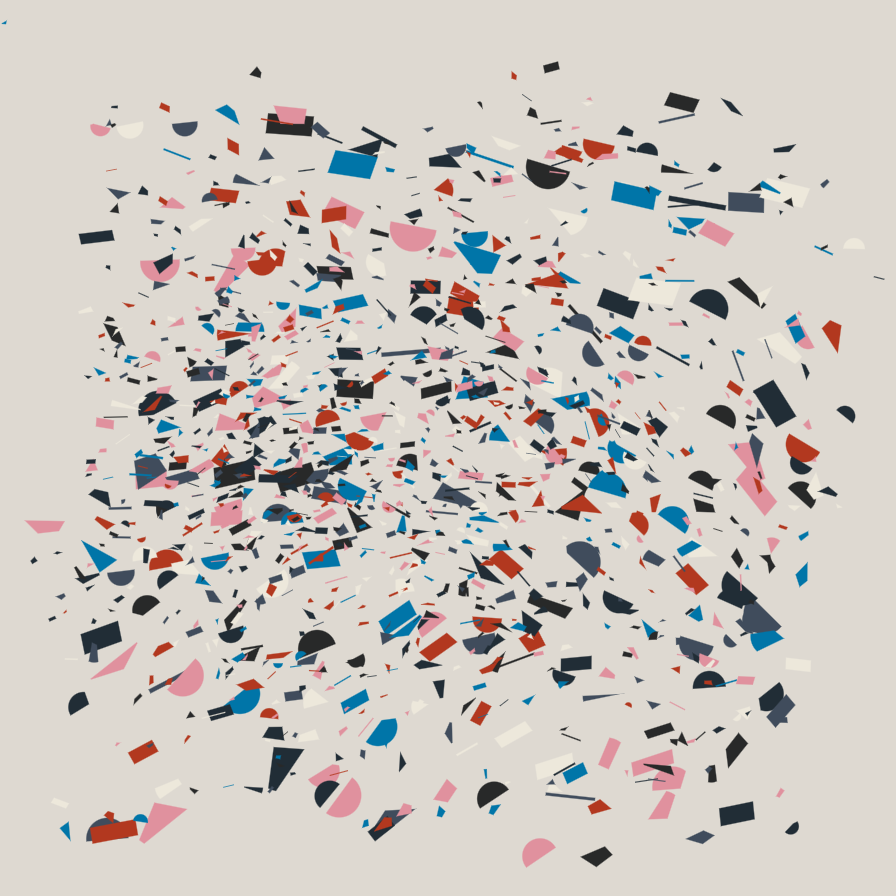
Give the GLSL for this background, as a Shadertoy shader.

```glsl
const float TAU = 6.2831853;
const vec3 GROUND = vec3(0.870, 0.852, 0.820);
const vec3 PALETTE[7] = vec3[7](
    vec3(0.155, 0.160, 0.160),   // charcoal
    vec3(0.130, 0.175, 0.210),   // navy
    vec3(0.250, 0.300, 0.360),   // slate
    vec3(0.000, 0.460, 0.660),   // blue
    vec3(0.700, 0.220, 0.120),   // red
    vec3(0.880, 0.570, 0.620),   // pink
    vec3(0.930, 0.910, 0.860));  // cream
const float SHARES[6] = float[6](0.17, 0.33, 0.48, 0.62, 0.76, 0.90);

// Per layer: cells per side, piece radius, presence, pull to the cluster
const int LAYER_COUNT = 4;
const vec4 LAYERS[LAYER_COUNT] = vec4[LAYER_COUNT](
    vec4(15.0, 0.0240, 0.64, -0.40),
    vec4(24.0, 0.0160, 0.55, 0.30),
    vec4(40.0, 0.0095, 0.58, 0.70),
    vec4(64.0, 0.0050, 0.42, 0.90));

const vec2 FIELD_CENTER = vec2(0.505, 0.490);
const vec2 FIELD_HALF = vec2(0.430, 0.410);
const float FIELD_CORNER = 0.10;
const vec2 CLUSTER_CENTER = vec2(0.40, 0.50);
const vec2 CLUSTER_SPREAD = vec2(0.32, 0.22);
const float EDGE_PIXELS = 1.3;

vec4 hash4(vec2 p, float salt) {
    vec4 q = fract((p.xyxy + salt * 17.31) * vec4(0.1031, 0.1030, 0.0973, 0.1099));
    q += dot(q, q.wzxy + 33.33);
    return fract((q.xxyz + q.yzzw) * q.zywx);
}

vec2 direction(float a) { return vec2(cos(a), sin(a)); }

float cornerSlope(vec2 cell, vec2 offset) {
    return dot(direction(TAU * hash4(cell + offset, 9.0).x), vec2(0.0));
}

float gradientAt(vec2 cell, vec2 f, vec2 corner) {
    return dot(direction(TAU * hash4(cell + corner, 9.0).x), f - corner);
}

float gradientNoise(vec2 p) {
    vec2 c = floor(p), f = fract(p);
    vec2 u = f * f * f * (f * (f * 6.0 - 15.0) + 10.0);
    vec2 e = vec2(0.0, 1.0);
    return mix(mix(gradientAt(c, f, e.xx), gradientAt(c, f, e.yx), u.x),
               mix(gradientAt(c, f, e.xy), gradientAt(c, f, e.yy), u.x), u.y);
}

float boxDistance(vec2 p, vec2 halfSize) {
    vec2 q = abs(p) - halfSize;
    return length(max(q, 0.0)) + min(max(q.x, q.y), 0.0);
}

// Convex splinter: three or four uneven cuts, flattened along y
float shardDistance(vec2 p, float size, vec4 r, float flatness) {
    int sides = r.x + r.w < 0.9 ? 3 : 4;
    float d = length(p) - 1.6 * size;
    for (int i = 0; i < sides; i++) {
        float a = TAU * (float(i) + 0.7 * (r[i] - 0.5)) / float(sides);
        vec2 n = direction(a) * vec2(1.0, flatness);
        float reach = size * mix(0.35, 0.75, r[3 - i]);
        d = max(d, (dot(n, p) - reach) / length(n));
    }
    return d;
}

float pieceDistance(vec2 p, float size, float fine, vec4 pick, vec4 r) {
    float kind = pick.x;
    float discShare = mix(0.46, 0.06, fine);
    float boxShare = discShare + mix(0.22, 0.12, fine);
    if (kind < discShare) {
        float d = max(length(p) - size, -p.y - 0.12 * size * r.x);
        vec2 cut = direction(TAU * r.y);
        return r.z < 0.4 ? max(d, dot(p, cut) - size * r.w * 0.6) : d;
    }
    if (kind < boxShare) {
        p.x += p.y * (r.y - 0.5) * 0.5;
        return boxDistance(p, size * vec2(1.0, mix(0.3, 0.55, r.x)));
    }
    if (kind < boxShare + 0.12)
        return boxDistance(p, size * vec2(1.3, mix(0.05, 0.14, r.x)));
    return shardDistance(p, size, r, mix(1.0, 2.4, pick.y));
}

// Flat at the top, steep down on the right, rising at the bottom
float flowAngle(vec2 p) {
    float middle = mix(0.15, -0.85, smoothstep(0.40, 0.70, p.x));
    float a = mix(0.6, middle, smoothstep(0.15, 0.38, p.y));
    a = mix(a, -0.12, smoothstep(0.55, 0.75, p.y));
    return a + 1.1 * gradientNoise(p * 5.0) * smoothstep(0.95, 0.6, p.y);
}

float density(vec2 p, vec4 layer) {
    float rim = boxDistance(p - FIELD_CENTER, FIELD_HALF - FIELD_CORNER) - FIELD_CORNER;
    float inside = smoothstep(0.03, -0.05, rim + 0.08 * gradientNoise(p * 7.0));
    vec2 q = (p - CLUSTER_CENTER) / CLUSTER_SPREAD;
    float cluster = 1.6 * exp(-dot(q, q));
    float patches = 1.0 + 0.8 * gradientNoise(p * 6.0 + 3.7);
    return layer.z * inside * patches * mix(1.0, cluster, layer.w);
}

vec3 pieceColour(float h) {
    int index = 0;
    for (int i = 0; i < 6; i++) index += int(h > SHARES[i]);
    return PALETTE[index];
}

void mainImage(out vec4 fragColor, in vec2 fragCoord) {
    float scale = min(iResolution.x, iResolution.y);
    vec2 uv = (fragCoord - 0.5 * iResolution.xy) / scale + 0.5;
    float edge = EDGE_PIXELS / scale;
    vec3 colour = GROUND;

    for (int k = 0; k < LAYER_COUNT; k++) {
        vec4 layer = LAYERS[k];
        float fine = min(float(k) * 0.5, 1.0);
        for (int n = 0; n < 9; n++) {
            vec2 cell = floor(uv * layer.x) + vec2(n % 3, n / 3) - 1.0;
            float salt = float(k) * 3.0 + 1.0;
            vec4 place = hash4(cell, salt);
            vec4 pick = hash4(cell, salt + 1.0);
            vec2 center = (cell + place.xy) / layer.x;
            if (place.z > density(center, layer)) continue;

            // Turn into the flow, with scatter and random flips
            float a = flowAngle(center) + (pick.z - 0.5) * mix(0.5, 1.3, fine);
            a += place.w < 0.5 ? 0.5 * TAU : 0.0;
            vec2 axis = direction(a), p = uv - center;
            p = vec2(dot(p, axis), dot(p, vec2(-axis.y, axis.x)));

            vec4 r = hash4(cell, salt + 2.0);
            float size = layer.y * mix(0.7, 1.1, fract(place.w * 2.0));
            float d = pieceDistance(p, size, fine, pick, r);
            colour = mix(colour, pieceColour(pick.w), clamp(0.5 - d / edge, 0.0, 1.0));
        }
    }
    fragColor = vec4(colour, 1.0);
}
```
